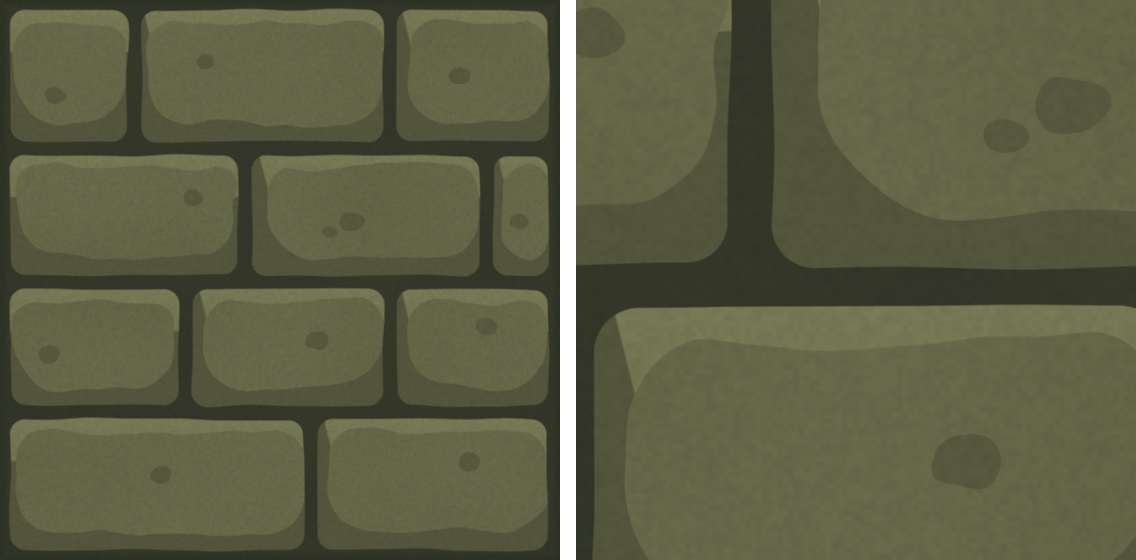
Left, the full canvas; right, a detail of the centre.
Give the GLSL for this texture, as a Shadertoy shader.

```glsl
// Mossy stone wall: four courses of rounded blocks in dark mortar.
// Each block layers two warped rounded boxes: an outline and a lit face,
// with a pale top bevel, a shaded lower bevel, pits and fine grain.

float hash(vec2 p) {
    vec3 q = fract(p.xyx * 0.1031);
    q += dot(q, q.yzx + 33.33);
    return fract((q.x + q.y) * q.z);
}

float noise(vec2 p) {
    vec2 i = floor(p), f = fract(p);
    f = f * f * (3.0 - 2.0 * f);
    return mix(mix(hash(i), hash(i + vec2(1, 0)), f.x),
               mix(hash(i + vec2(0, 1)), hash(i + vec2(1, 1)), f.x), f.y);
}

float roundedBox(vec2 p, vec2 halfSize, float radius) {
    radius = min(radius, max(min(halfSize.x, halfSize.y), 0.0));
    vec2 q = abs(p) - halfSize + radius;
    return length(max(q, 0.0)) + min(max(q.x, q.y), 0.0) - radius;
}

// Antialiased coverage of the inside of a distance field
float cover(float d, float soft) {
    return 1.0 - smoothstep(-soft, soft, d);
}

void mainImage(out vec4 fragColor, in vec2 fragCoord) {
    vec2 p = fragCoord / iResolution.xy;
    float aa = 0.8 / min(iResolution.x, iResolution.y);

    // Course boundaries and the two upright joints of each course, bottom up
    float courses[5] = float[](0.006, 0.2635, 0.4955, 0.735, 0.994);
    vec2 joints[4] = vec2[](vec2(0.555, 0.99), vec2(0.332, 0.696),
                            vec2(0.4375, 0.868), vec2(0.24, 0.696));
    int row = 0;
    for (int i = 1; i < 4; i++) row += int(p.y > courses[i]);
    vec2 joint = joints[row];
    int col = int(p.x > joint.x) + int(p.x > joint.y);
    float left = col == 0 ? 0.006 : (col == 1 ? joint.x : joint.y);
    float right = col == 0 ? joint.x : (col == 1 ? joint.y : 0.992);
    vec2 lo = vec2(left, courses[row]) + 0.012;
    vec2 hi = vec2(right, courses[row + 1]) - 0.012;
    vec2 center = 0.5 * (lo + hi);
    vec2 id = vec2(col, row) + 3.0;
    float seed = hash(id * 7.0);
    vec2 shift = id * 17.3;

    // Block outline with slightly uneven edges
    float outline = roundedBox(p - center, 0.5 * (hi - lo), 0.027)
                  + 0.006 * (noise(p * 13.0 + shift) - 0.5);

    // Face: narrow bevel above, wide below, a side bevel on inner blocks
    float side = col > 0 ? 0.016 + 0.014 * seed : 0.006 + 0.008 * seed;
    vec2 faceLo = lo + vec2(side, 0.034);
    vec2 faceHi = hi - vec2(0.003, 0.022);
    vec2 faceCenter = 0.5 * (faceLo + faceHi);
    float wave = noise(p * vec2(12.0, 9.0) + shift + 5.0) - 0.5;
    float ripple = noise(p * 29.0 + shift) - 0.5;
    float corner = p.y > faceCenter.y ? 0.045 : 0.075;
    float face = roundedBox(p - faceCenter, 0.5 * (faceHi - faceLo), corner)
               + 0.019 * wave + 0.006 * ripple;

    // Pale bevel covers the top, ending in points at both sides
    float slant = col > 0 ? 0.25 * (hi.y - p.y) : 0.0;
    float lit = max(hi.y - 0.075 - p.y,
                    lo.x + (col > 0 ? side - 0.012 : -0.01) + slant - p.x);

    vec3 shade = vec3(0.322, 0.33, 0.232);
    vec3 highlight = vec3(0.46, 0.47, 0.33) - 0.02 * smoothstep(0.0, 0.06, hi.y - p.y);
    vec3 stone = vec3(0.39, 0.4, 0.28) + 0.025 * (noise(p * 6.0 + 2.0) - 0.5);
    vec3 block = mix(shade, highlight, cover(lit, aa * 2.0));
    block = mix(block, stone, cover(face, aa * 1.5));

    // One worn pit per block, and a smaller one on some
    for (int i = 0; i < 2; i++) {
        vec2 key = id * 5.0 + float(i) * 31.0;
        vec2 spread = vec2(hash(key), hash(key + 11.0)) - 0.5;
        vec2 offset = p - faceCenter - spread * (faceHi - faceLo) * vec2(0.65, 0.55);
        float size = i == 0 ? 0.015 + 0.009 * seed : 0.012 * step(0.65, seed);
        float pit = length(offset * vec2(1.0, 1.25)) - size
                  + 0.008 * (noise(p * 55.0 + shift) - 0.5);
        float shown = size > 0.0 ? cover(pit, aa * 1.5) : 0.0;
        block = mix(block, vec3(0.325, 0.335, 0.235), 0.85 * shown);
    }

    // Mortar darkens toward the rim of the tile
    vec2 rim = min(p, 1.0 - p);
    float dark = 1.0 - smoothstep(0.0, 0.022, min(rim.x, rim.y));
    dark = max(dark, 0.6 * noise(p * 9.0 + 40.0));
    vec3 mortar = mix(vec3(0.212, 0.22, 0.16), vec3(0.175, 0.195, 0.147), dark);

    // Combine and add fine grain
    vec3 color = mix(mortar, block, cover(outline, aa * 1.5));
    float grain = noise(p * 310.0) + 0.6 * noise(p * 170.0 + 9.0) - 0.8;
    color *= 1.0 + 0.06 * grain;
    fragColor = vec4(color, 1.0);
}
```
